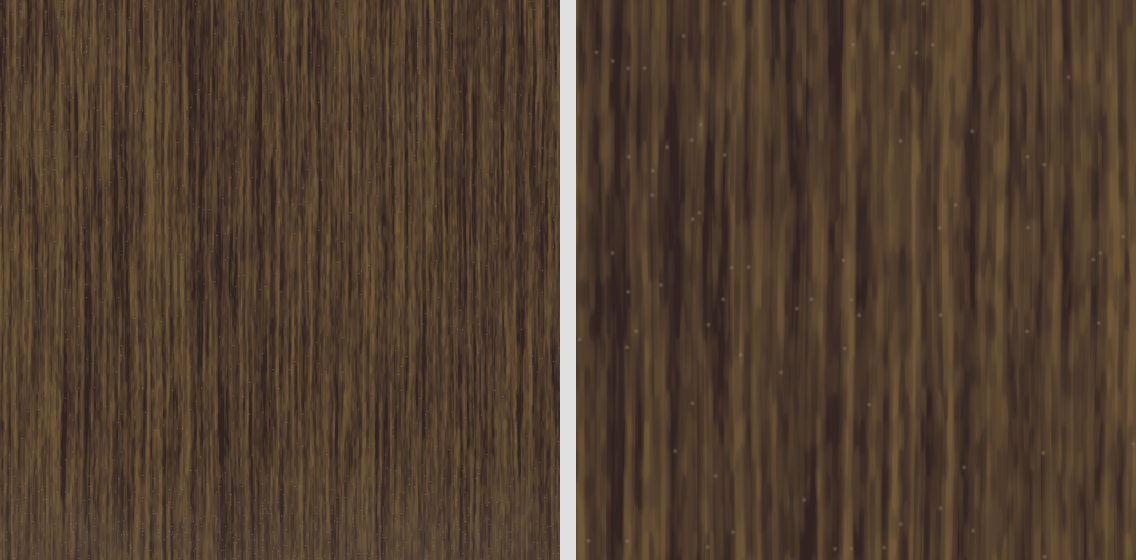
Left: the whole. Right: its middle third, enlarged.
Write a WebGL 2 fragment shader that draws this texture.

```glsl
#version 300 es
precision highp float;

uniform vec2 u_resolution;
out vec4 fragColor;

vec3 hash3(vec2 p) {
    vec3 q = fract(p.xyx * vec3(0.1031, 0.1030, 0.0973));
    q += dot(q, q.yxz + 33.33);
    return fract((q.xxy + q.yzz) * q.zyx);
}

// Smooth cellular noise: random cell values blended around jittered centres.
float cellNoise(vec2 p) {
    vec2 cell = floor(p);
    vec2 local = p - cell;
    float total = 0.0;
    float weightSum = 0.0;
    for (int j = -1; j <= 1; j++) {
        for (int i = -1; i <= 1; i++) {
            vec2 offset = vec2(i, j);
            vec3 rnd = hash3(cell + offset + 17.0);
            vec2 d = offset + vec2(0.35, 0.1) + vec2(0.3, 0.8) * rnd.xy - local;
            float weight = exp(-dot(d * d, vec2(9.0, 6.0)));
            total += weight * rnd.z;
            weightSum += weight;
        }
    }
    return total / weightSum;
}

// Grain layer with cells stretched along the vertical, centred on zero.
float grain(vec2 p, vec2 cells, float seed) {
    return cellNoise(p * cells + seed) - 0.5;
}

// Tiny pale flecks, at most one per grid cell.
float flecks(vec2 p, float density) {
    vec2 q = p * 210.0;
    vec3 rnd = hash3(floor(q) + 311.0);
    float d = length(fract(q) - 0.35 - 0.3 * rnd.xy);
    return step(1.0 - density, rnd.z) * smoothstep(0.4, 0.05, d);
}

void main() {
    vec2 uv = gl_FragCoord.xy / u_resolution;

    // Slight sway of the fibres
    vec2 p = uv;
    p.x += 0.0012 * sin(uv.y * 7.0 + uv.x * 11.0) + 0.0005 * sin(uv.y * 23.0 + uv.x * 37.0);

    // Faint broad bands
    float tone = 0.54;
    tone += 0.17 * grain(p, vec2(9.0, 1.6), 5.0);

    // Evenly spaced long stripes of drifting strength
    float stripe = sin(p.x * 425.0 + 2.5 * sin(p.x * 31.0) + 1.8 * sin(p.x * 83.0 + 0.7 * sin(uv.y * 3.0)));
    tone += stripe * (0.09 + 0.14 * grain(p, vec2(24.0, 2.0), 29.0));

    // Long stripes, then short fibres
    tone += 0.50 * grain(p, vec2(142.0, 1.3), 41.0);
    tone += 0.47 * grain(p, vec2(180.0, 4.5), 83.0);
    tone += 0.48 * grain(p, vec2(240.0, 13.0), 127.0);
    tone += 0.42 * grain(p, vec2(310.0, 60.0), 173.0);

    // Dark pores
    float pore = grain(p, vec2(185.0, 7.0), 219.0);
    tone -= 0.26 * smoothstep(-0.18, -0.36, pore);

    vec3 color = mix(vec3(0.205, 0.148, 0.135), vec3(0.422, 0.328, 0.212), clamp(tone, -0.05, 1.06));

    // Pale haze along the lower edge
    float lower = smoothstep(0.22, 0.0, uv.y);
    color = mix(color, vec3(0.38, 0.33, 0.29), 0.2 * lower);

    // Flecks gather below and at the upper left
    float upperLeft = smoothstep(0.4, 0.0, uv.x) * smoothstep(0.5, 0.85, uv.y);
    float density = 0.015 + 0.07 * lower + 0.025 * upperLeft;
    color = mix(color, vec3(0.52, 0.47, 0.41), 0.5 * flecks(uv, density));

    fragColor = vec4(color, 1.0);
}
```
